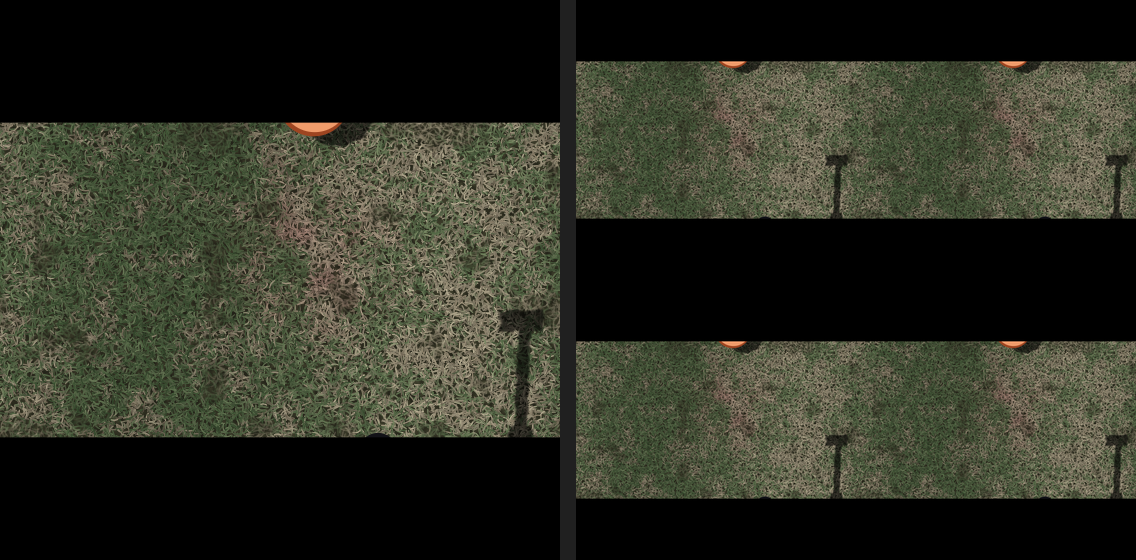
Left: one tile. Right: repeated 2 by 2.
Reproduce this texture procedurally as a Shadertoy shader.

```glsl
// Patchy dry lawn seen from above, a wide band between black bars, with a clay pot and shadows.
#define BAND_LOW 0.219
#define BAND_HIGH 0.781
#define LAYERS 5
#define CELLS 72.0
#define BLADE_WIDTH 0.11
#define DRY_SHARE 0.43
#define PATCH_CONTRAST 2.3
#define SHADE_STRENGTH 0.62

const float TAU = 6.2831853;
const vec3 SOIL = vec3(0.18, 0.18, 0.125);
const vec3 GREEN_DARK = vec3(0.22, 0.30, 0.185);
const vec3 GREEN_PALE = vec3(0.39, 0.44, 0.32);
const vec3 STRAW_DARK = vec3(0.41, 0.37, 0.305);
const vec3 STRAW_PALE = vec3(0.58, 0.55, 0.465);
const vec3 CLAY_RIM = vec3(0.62, 0.27, 0.13);
const vec3 CLAY_FACE = vec3(0.94, 0.61, 0.42);

// Integer hash: three random values from a cell and a seed
vec3 hash3(vec2 cell, float seed) {
    uvec3 v = uvec3(cell, seed) * 1664525u + 1013904223u;
    v.x += v.y * v.z; v.y += v.z * v.x; v.z += v.x * v.y;
    v ^= v >> 16u;
    v.x += v.y * v.z; v.y += v.z * v.x; v.z += v.x * v.y;
    return vec3(v >> 8u) / 16777216.0;
}

// Value noise that wraps after n cells
float noise(vec2 uv, float n, float seed) {
    vec2 p = uv * n, i = floor(p), f = fract(p);
    f = f * f * (3.0 - 2.0 * f);
    float a = hash3(mod(i, n), seed).x;
    float b = hash3(mod(i + vec2(1, 0), n), seed).x;
    float c = hash3(mod(i + vec2(0, 1), n), seed).x;
    float d = hash3(mod(i + 1.0, n), seed).x;
    return mix(mix(a, b, f.x), mix(c, d, f.x), f.y);
}

float clumps(vec2 uv) {
    return 0.25 * noise(uv, 8.0, 1.0) + 0.3 * noise(uv, 19.0, 2.0)
         + 0.28 * noise(uv, 37.0, 3.0) + 0.17 * noise(uv, 80.0, 4.0);
}

float segmentDist(vec2 p, vec2 a, vec2 b) {
    vec2 ab = b - a;
    return length(p - a - ab * clamp(dot(p - a, ab) / dot(ab, ab), 0.0, 1.0));
}

float boxDist(vec2 p, vec2 halfSize) {
    vec2 q = abs(p) - halfSize;
    return length(max(q, 0.0)) + min(max(q.x, q.y), 0.0);
}

// Layers of short bent blades, one per cell, in random directions
vec3 lawn(vec2 uv, float pixel) {
    float sun = cos(TAU * (uv.x - 0.78));
    float dry = DRY_SHARE + PATCH_CONTRAST * (clumps(uv) - 0.5) + 0.13 * sun;
    float bare = smoothstep(0.74, 0.92, noise(uv, 13.0, 5.0) + 0.3 * (noise(uv, 60.0, 6.0) - 0.5));
    vec3 col = SOIL * (0.7 + 0.6 * noise(uv, 170.0, 7.0));
    for (int k = 0; k < LAYERS; k++) {
        float layer = float(k), n = CELLS + 6.0 * layer;
        vec2 p = uv * n, home = floor(p);
        for (int j = 0; j < 9; j++) {
            vec2 cell = home + vec2(j % 3, j / 3) - 1.0;
            vec3 place = hash3(mod(cell, n), 20.0 + layer);
            vec3 look = hash3(mod(cell, n), 40.0 + layer);
            vec2 dir = vec2(cos(TAU * place.z), sin(TAU * place.z));
            vec2 v = p - cell - place.xy;
            vec2 q = vec2(dot(v, dir), dot(v, vec2(-dir.y, dir.x)));
            q.y += (look.z - 0.5) * q.x * q.x;
            float d = length(vec2(max(abs(q.x) - mix(0.3, 0.7, look.y), 0.0), q.y));
            float cover = clamp(0.5 + (BLADE_WIDTH - d) / (pixel * n), 0.0, 1.0);
            float straw = smoothstep(-0.15, 0.15, dry - mix(0.1, 0.9, look.x));
            float tone = clamp(look.z + 0.15 * sun, 0.0, 1.0);
            vec3 blade = mix(mix(GREEN_DARK, GREEN_PALE, tone), mix(STRAW_DARK, STRAW_PALE, tone), straw);
            blade *= mix(0.8, 1.2, fract(look.y * 16.0));
            col = mix(col, blade, cover * (1.0 - 0.6 * bare));
        }
    }
    // Faint rosy earth in the middle
    float rosy = smoothstep(0.25, 0.0, length(uv - 0.55)) * noise(uv, 24.0, 8.0);
    col *= mix(vec3(1), vec3(1.03, 0.86, 0.93), rosy);
    return col * (1.0 + 0.06 * sun);
}

// Cast shadows of a pole with a square head, and of the pot
float shade(vec2 uv) {
    vec2 p = uv + 0.006 * (vec2(noise(uv, 90.0, 9.0), noise(uv, 90.0, 10.0)) - 0.5);
    float head = boxDist(p - vec2(0.932, 0.427), vec2(0.039, 0.019));
    float pole = segmentDist(p, vec2(0.937, 0.42), vec2(0.929, 0.2)) - 0.011;
    float foot = length(p - vec2(0.93, 0.222)) - 0.022;
    float pot = length(p - vec2(0.604, 0.8)) - 0.062;
    return smoothstep(0.003, -0.003, min(min(head, pole), min(foot, pot)));
}

float disc(vec2 uv, vec2 centre, float radius, float pixel) {
    return clamp(0.5 + (radius - length(uv - centre)) / pixel, 0.0, 1.0);
}

void mainImage(out vec4 fragColor, in vec2 fragCoord) {
    vec2 uv = fragCoord / iResolution.xy;
    float pixel = 1.0 / min(iResolution.x, iResolution.y);
    float edge = min(uv.y - BAND_LOW, BAND_HIGH - uv.y);
    float band = clamp(0.5 + edge / pixel, 0.0, 1.0);
    vec3 col = vec3(0);
    if (band > 0.0) {
        col = lawn(uv, pixel) * (1.0 - SHADE_STRENGTH * shade(uv));
        // Clay pot at the top, dark dome at the bottom
        col = mix(col, CLAY_RIM, disc(uv, vec2(0.56, 0.8215), 0.065, pixel));
        col = mix(col, CLAY_FACE, disc(uv, vec2(0.562, 0.826), 0.062, pixel));
        col = mix(col, vec3(0.07, 0.07, 0.09), disc(uv, vec2(0.675, 0.193), 0.034, pixel));
    }
    fragColor = vec4(col * band, 1.0);
}
```
